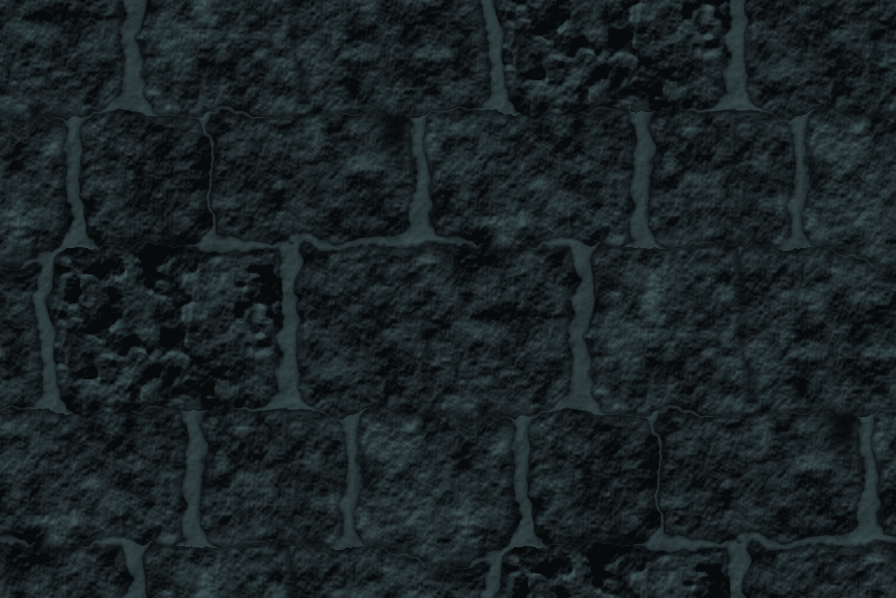
This texture is drawn by a WebGL 1 fragment shader. Its source:

```glsl
precision highp float;
// Dark masonry of rough stones: two courses of unequal height repeat down the
// wall, each repeat moved sideways by half a period. Warped rounded boxes give
// the stones, lattice noise that wraps with the repeat gives their relief.
uniform vec2 u_resolution;

// Lengths are in canvas heights, y runs downwards.
const float PERIOD = 1.5;
const float BAND = 0.5;
const float BAND_START = 0.191;
const float UPPER_HEIGHT = 0.219;
const vec4 UPPER_JOINTS = vec4(0.123, 0.707, 1.080, 1.340);
const vec4 UPPER_WIDTHS = vec4(0.011, 0.010, 0.012, 0.008);
const vec4 LOWER_JOINTS = vec4(0.078, 0.482, 0.971, 1.246);
const vec4 LOWER_WIDTHS = vec4(0.011, 0.014, 0.012, -0.002);
const float SEAM_JOINT = 0.348;
const float SEAM_WIDTH = 0.002;
const float CORNER = 0.018;
const float EDGE_WARP = 0.045;
const vec2 LIGHT_STEP = vec2(-0.002, -0.0045);
const vec3 SHADOW = vec3(0.025, 0.038, 0.045);
const vec3 HIGHLIGHT = vec3(0.205, 0.272, 0.282);

// Hash of a lattice cell, wrapped to the half-shifted repeat.
float cellHash(vec2 cell, float n) {
  float band = floor(cell.y / n);
  cell = vec2(mod(cell.x - band * 1.5 * n, 3.0 * n), cell.y - band * n);
  return fract(sin(dot(cell, vec2(12.9898, 78.233)) + n) * 43758.5453);
}

// Value noise with n cells per band; n is even.
float noise(vec2 p, float n) {
  p *= n / BAND;
  vec2 cell = floor(p), f = fract(p);
  f = f * f * (3.0 - 2.0 * f);
  vec2 e = vec2(1.0, 0.0);
  return mix(mix(cellHash(cell, n), cellHash(cell + e, n), f.x),
             mix(cellHash(cell + e.yx, n), cellHash(cell + e.xx, n), f.x), f.y);
}

float fbm(vec2 p, float n) {
  float sum = 0.0, amp = 0.46;
  for (int i = 0; i < 4; i++) {
    sum += amp * noise(p, n);
    amp *= 0.6;
    n *= 2.0;
  }
  return sum;
}

float bump(float x, float center, float width) {
  float d = (mod(x - center + 0.5 * PERIOD, PERIOD) - 0.5 * PERIOD) / width;
  return exp(-d * d);
}

// Keeps the nearest joint on each side: near = distances, gap = clear space.
void addJoint(float x, float joint, float width, inout vec2 near, inout vec2 gap, inout float stone) {
  float left = mod(x - joint, PERIOD), right = PERIOD - left;
  if (left < near.x) { near.x = left; gap.x = left - width; stone = joint; }
  if (right < near.y) { near.y = right; gap.y = right - width; }
}

float pits(vec2 p) {
  return smoothstep(0.53, 0.72, 0.7 * noise(p, 20.0) + 0.3 * noise(p, 40.0));
}

void main() {
  vec2 uv = gl_FragCoord.xy / u_resolution;
  vec2 p = vec2(uv.x * PERIOD, 1.0 - uv.y);

  // Position within the repeat, with uneven edges.
  vec2 warp = vec2(fbm(p, 8.0), fbm(p + vec2(0.31, 0.17), 8.0)) - 0.5;
  vec2 q = p + warp * EDGE_WARP - vec2(0.0, BAND_START);
  float band = floor(q.y / BAND);
  float x = mod(q.x - band * 0.5 * PERIOD, PERIOD);
  float y = q.y - band * BAND;

  // Course, and the thickness of the mortar beds above and below it.
  float split = UPPER_HEIGHT + 0.035 * bump(x, 0.0, 0.10);
  bool upper = y < split;
  float top = upper ? y : y - split;
  float bottom = upper ? split - y : BAND - y;
  float thinBed = 0.008 * noise(p, 6.0) - 0.005;
  float ledge = smoothstep(0.49, 0.52, x) * smoothstep(0.82, 0.76, x);
  float midBed = thinBed + 0.009 * ledge + 0.022 * bump(x, 0.39, 0.06)
               + 0.009 * bump(x, 0.95, 0.03) + 0.012 * bump(x, 0.07, 0.03);
  vec2 bedGap = vec2(top - (upper ? thinBed : 0.4 * midBed),
                     bottom - (upper ? midBed : thinBed));

  // Upright joints, flaring towards the foot of the course.
  float flare = 1.0 + 1.6 * exp(-bottom / 0.022);
  vec2 near = vec2(PERIOD), gap = vec2(PERIOD);
  float stone = 0.0;
  for (int i = 0; i < 4; i++) {
    float joint = upper ? UPPER_JOINTS[i] : LOWER_JOINTS[i];
    float width = upper ? UPPER_WIDTHS[i] : LOWER_WIDTHS[i];
    addJoint(x, joint, width * flare, near, gap, stone);
  }
  if (upper) addJoint(x, SEAM_JOINT, SEAM_WIDTH * flare, near, gap, stone);

  // Rounded stone: positive inside, negative in the mortar.
  vec2 inset = vec2(min(gap.x, gap.y), min(bedGap.x, bedGap.y));
  float inside = CORNER - length(max(CORNER - inset, 0.0));

  // Rough relief lit from above, with broad stains and a tone per stone.
  float height = fbm(p, 16.0);
  float slope = height - fbm(p + LIGHT_STEP, 16.0);
  float stoneTone = 0.43 + 2.2 * slope + 0.9 * (height - 0.5) + 0.7 * (fbm(p, 4.0) - 0.5);
  stoneTone += 0.12 * (fract(sin(stone * 91.7) * 43758.5453) - 0.5);
  float pitted = !upper && abs(stone - LOWER_JOINTS.x) < 0.001 ? 1.0 : 0.0;
  float pit = pits(p);
  stoneTone += pitted * (0.4 * max(pits(p + 2.0 * LIGHT_STEP) - pit, 0.0) - 0.45 * pit);
  stoneTone *= mix(0.45, 1.0, smoothstep(0.0, CORNER * 0.9, inside));
  stoneTone *= 1.0 - 0.85 * bump(x, 0.665, 0.028) * bump(y, 0.02, 0.05);

  // Smooth pale mortar, shaded beside the stones.
  float mortarTone = 0.82 + 0.8 * slope + 0.3 * (height - 0.5);
  mortarTone *= mix(0.75, 1.0, smoothstep(0.0, 0.007, -inside));

  float tone = mix(mortarTone, stoneTone, smoothstep(-0.0015, 0.0025, inside));
  gl_FragColor = vec4(mix(SHADOW, HIGHLIGHT, clamp(tone, 0.0, 1.15)), 1.0);
}
```
